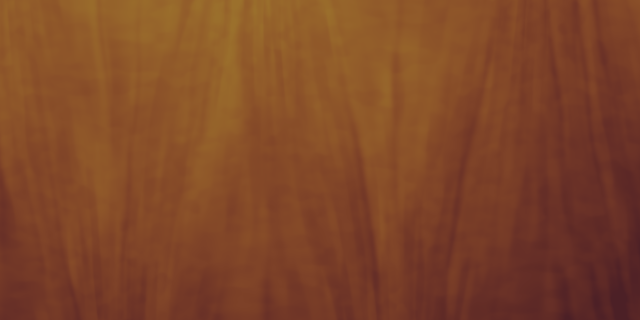
Give the GLSL for this texture, as a WebGL 2 fragment shader.

```glsl
#version 300 es
precision highp float;

#define LINE_COUNT 15
#define LINE_WIDTH 0.011
#define LINE_DEPTH 0.13
#define SHEEN_DEPTH 0.06
#define LEAN 0.17
#define FIBRE_DEPTH 0.17
#define BLOTCH_DEPTH 0.20
#define WEAVE_DEPTH 0.09

uniform vec2 u_resolution;
out vec4 fragColor;

vec2 hash2(vec2 p) {
    vec3 q = fract(p.xyx * vec3(0.1031, 0.1030, 0.0973));
    q += dot(q, q.yzx + 33.33);
    return fract((q.xx + q.yz) * q.zy);
}

// Smooth cellular noise: random cell tones blended by distance, centred on 0
float cellTone(vec2 p) {
    vec2 cell = floor(p);
    float total = 0.0, weights = 0.0;
    for (int j = -1; j <= 1; j++) {
        for (int i = -1; i <= 1; i++) {
            vec2 id = cell + vec2(i, j);
            vec2 d = id + hash2(id) - p;
            float w = exp(-4.0 * dot(d, d));
            total += w * hash2(id + 71.0).x;
            weights += w;
        }
    }
    return total / weights - 0.5;
}

// Sideways slope of the grain, alternating across the board
float grainLean(float x) {
    return LEAN * sin(7.2 * (x - 0.38));
}

float bell(float d, float width) {
    d /= width;
    return exp(-d * d);
}

// Curved growth lines, each with a pale edge and a broad shadow
float growthLines(vec2 p) {
    float tone = 0.0;
    for (int i = 0; i < LINE_COUNT; i++) {
        float n = float(i);
        vec2 rnd = hash2(vec2(n, 5.0));
        vec2 rnd2 = hash2(vec2(n, 19.0));
        float x = (n + 0.2 + 0.65 * rnd.x) * 2.1 / float(LINE_COUNT) - 0.05;
        float path = x + grainLean(x) * (p.y - 0.5)
            + 0.012 * sin(p.y * 5.0 + rnd.y * 6.28)
            + 0.003 * sin(p.y * 17.0 + rnd2.x * 6.28);
        float side = rnd2.y < 0.5 ? -1.0 : 1.0;
        float d = (p.x - path) * side;
        float w = LINE_WIDTH * (0.7 + 0.7 * rnd2.x);
        float fade = 0.55 + 0.45 * sin(p.y * 4.0 + rnd2.y * 12.0);
        float strength = fade * mix(0.35, 1.0, rnd.y) * mix(0.75, 1.25, p.x * 0.5);
        tone -= strength * LINE_DEPTH * (bell(d, w) + 0.35 * bell(d + 0.025, 0.035));
        tone += strength * SHEEN_DEPTH * bell(d - 2.2 * w, 1.4 * w);
    }
    return tone;
}

// Broad light: bright above, dim toward the right and the left rim
float lighting(vec2 uv) {
    float tone = 0.39 + 0.57 * uv.y;
    tone -= 0.37 * smoothstep(0.5, 0.95, uv.x);
    tone -= 0.12 * (1.0 - smoothstep(0.0, 0.15, uv.x));
    return tone + 0.03 * sin(uv.x * 9.0 + 1.0) * sin(uv.y * 4.0 + 0.5);
}

vec3 woodColour(float t) {
    vec3 dark = vec3(0.30, 0.125, 0.15);
    vec3 russet = vec3(0.53, 0.237, 0.15);
    vec3 gold = vec3(0.60, 0.42, 0.17);
    return mix(mix(dark, russet, t), mix(russet, gold, t), t);
}

void main() {
    vec2 uv = gl_FragCoord.xy / u_resolution;
    vec2 p = gl_FragCoord.xy / u_resolution.y;

    // Grain coordinates follow the slope of the lines
    vec2 g = p;
    g.x -= grainLean(p.x) * (p.y - 0.5);

    float tone = lighting(uv) + growthLines(p);
    tone += BLOTCH_DEPTH * cellTone(g * vec2(9.0, 3.5));
    tone += FIBRE_DEPTH * cellTone(g * vec2(42.0, 6.0) + 13.0);
    tone += WEAVE_DEPTH * cellTone(g * vec2(30.0, 40.0) + 37.0);

    fragColor = vec4(woodColour(clamp(tone, 0.0, 1.05)), 1.0);
}
```
